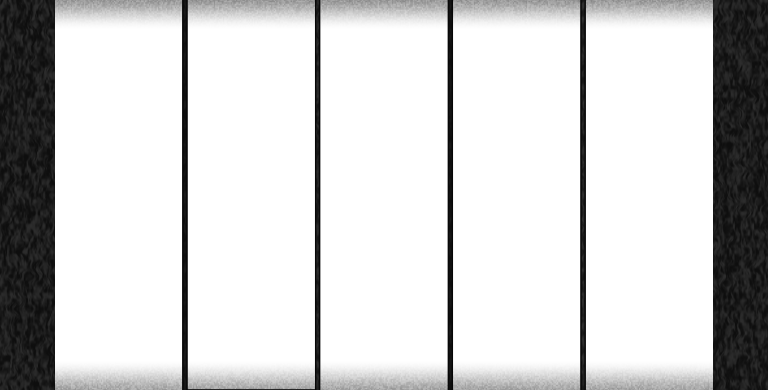
This pattern is drawn by a WebGL 2 fragment shader. Its source:

```glsl
#version 300 es
precision highp float;
// Five white panels with shaded ends, set in dark grained leather with narrow seams.

uniform vec2 u_resolution;
out vec4 outColor;

// Layout, as fractions of the canvas width
const float PANELS = 5.0;
const float LEFT = 0.0716;
const float PITCH = 0.1728;
const float PANEL_WIDTH = 0.1656;

// End shading, as fractions of the canvas height
const float TOP_FADE = 0.079;
const float BOTTOM_FADE = 0.079;
const float TOP_GRAY = 0.59;
const float BOTTOM_GRAY = 0.64;
const float SHADE_GRAIN = 0.09;
const float CHIPPED_PANEL = 1.0;
const float CHIP_HEIGHT = 0.0028;

// Leather, with grain cells per canvas height
const vec2 GRAIN_CELLS = vec2(165.0, 62.0);
const vec3 LEATHER_DARK = vec3(0.055);
const vec3 LEATHER_LIGHT = vec3(0.175);
const vec3 SEAM_COLOR = vec3(0.025);
const float SEAM_SHEEN = 0.17;

float hash(vec2 p) {
    vec3 q = fract(vec3(p.xyx) * 0.1031);
    q += dot(q, q.yzx + 33.33);
    return fract((q.x + q.y) * q.z);
}

float noise(vec2 p) {
    vec2 i = floor(p), f = fract(p);
    f = f * f * (3.0 - 2.0 * f);
    float low = mix(hash(i), hash(i + vec2(1.0, 0.0)), f.x);
    float high = mix(hash(i + vec2(0.0, 1.0)), hash(i + 1.0), f.x);
    return mix(low, high, f.y);
}

// Tall, slightly wavering creases
float leatherGrain(vec2 p) {
    vec2 q = p * GRAIN_CELLS;
    q.x += 1.6 * noise(p * 48.0 + 7.0);
    float crease = noise(q);
    float fine = noise(q * vec2(1.7, 2.1) + 31.0);
    return smoothstep(0.15, 0.95, mix(crease, fine, 0.35));
}

// White face that darkens toward the top and bottom ends
float panelShade(vec2 uv, vec2 p) {
    float top = 1.0 - smoothstep(-0.25, 1.0, (1.0 - uv.y) / TOP_FADE);
    float bottom = 1.0 - smoothstep(-0.25, 1.0, uv.y / BOTTOM_FADE);
    float shade = 1.0 - 1.1 * (top * (1.0 - TOP_GRAY) + bottom * (1.0 - BOTTOM_GRAY));
    float speckle = noise(p * vec2(300.0, 260.0)) - 0.5;
    return shade + speckle * SHADE_GRAIN * 2.0 * (top + bottom);
}

void main() {
    vec2 uv = gl_FragCoord.xy / u_resolution;
    vec2 p = gl_FragCoord.xy / u_resolution.y;
    float pixel = 1.0 / u_resolution.x;

    // Nearest panel, and signed distance to its side edges
    float index = clamp(floor((uv.x - LEFT + 0.5 * (PITCH - PANEL_WIDTH)) / PITCH), 0.0, PANELS - 1.0);
    float center = LEFT + index * PITCH + 0.5 * PANEL_WIDTH;
    float edge = abs(uv.x - center) - 0.5 * PANEL_WIDTH;
    float panelMask = 1.0 - smoothstep(-0.5 * pixel, 0.5 * pixel, edge);

    // One panel stops just short of the lower border
    float pixelY = 1.0 / u_resolution.y;
    float chip = 1.0 - smoothstep(-0.5 * pixelY, 0.5 * pixelY, uv.y - CHIP_HEIGHT);
    panelMask *= 1.0 - 0.8 * chip * (1.0 - step(0.5, abs(index - CHIPPED_PANEL)));

    // Leather margins
    float grain = leatherGrain(p);
    vec3 leather = mix(LEATHER_DARK, LEATHER_LIGHT, grain);

    // Dark seams with a broken central sheen, stronger on alternate seams
    float seam = floor((uv.x - LEFT - 0.5 * PANEL_WIDTH) / PITCH);
    float seamCenter = LEFT + (seam + 1.0) * PITCH - 0.5 * (PITCH - PANEL_WIDTH);
    float across = abs(uv.x - seamCenter) / (PITCH - PANEL_WIDTH);
    float sheen = (1.0 - smoothstep(0.08, 0.4, across)) * mix(0.45, 1.0, mod(seam, 2.0));
    vec3 seamColor = SEAM_COLOR + SEAM_SHEEN * sheen * (0.35 + 0.65 * grain);
    float inside = step(LEFT, uv.x) * step(uv.x, LEFT + (PANELS - 1.0) * PITCH + PANEL_WIDTH);

    vec3 color = mix(leather, seamColor, inside);
    color = mix(color, vec3(panelShade(uv, p)), panelMask);
    outColor = vec4(clamp(color, 0.0, 1.0), 1.0);
}
```
